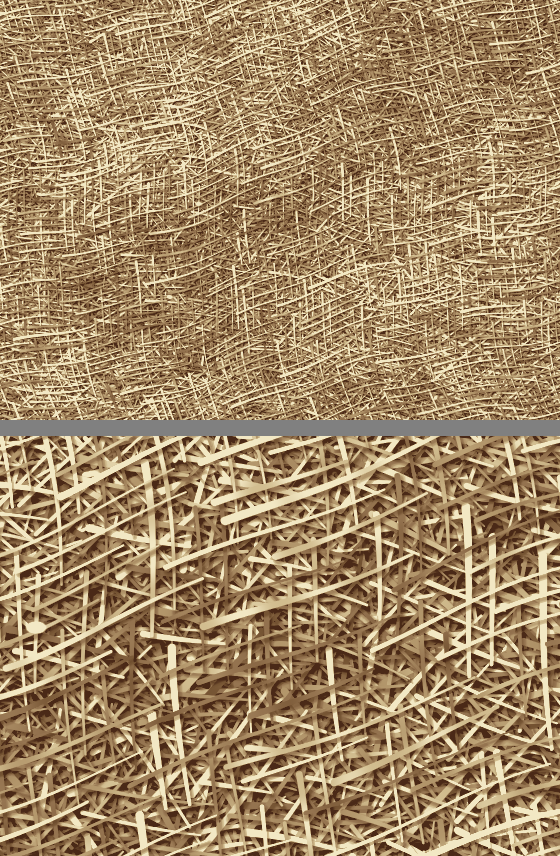
Top, the full canvas; bottom, a detail of the centre.
Give the GLSL for this texture, as a WebGL 1 fragment shader.

```glsl
precision highp float;
// Dry straw lying in a tangled mat: many layers of thin tapered stalks are
// stacked from the ground up. Each layer is a turned, gently warped grid with
// one stalk and its shadow per cell; the summed tone is coloured by a ramp.

uniform vec2 u_resolution;

const int LAYERS = 28;
const float PI = 3.14159;
const vec2 SHADOW_SHIFT = vec2(0.0018, -0.0026);

const vec3 SOIL  = vec3(0.29, 0.16, 0.09);
const vec3 BROWN = vec3(0.46, 0.33, 0.20);
const vec3 OCHRE = vec3(0.58, 0.45, 0.31);
const vec3 TAN   = vec3(0.70, 0.59, 0.42);
const vec3 STRAW = vec3(0.82, 0.74, 0.56);
const vec3 CREAM = vec3(0.95, 0.91, 0.77);

// Three random values for a cell of a layer.
vec3 hash3(vec2 cell, float layer) {
  vec3 q = fract(vec3(cell + 17.0, layer + 3.0) * vec3(0.1031, 0.1030, 0.0973));
  q += dot(q, q.yxz + 33.33);
  return fract((q.xxy + q.yxx) * q.zyx);
}

vec2 turn(vec2 p, float angle) {
  float c = cos(angle), s = sin(angle);
  return vec2(c * p.x + s * p.y, c * p.y - s * p.x);
}

// Smooth drift that bends stalks and varies their direction by region.
vec2 warp(vec2 p, float seed) {
  return p + 0.020 * sin(p.yx * vec2(7.0, 6.0) + seed * vec2(1.7, 2.3))
           + 0.005 * sin(p.yx * vec2(19.0, 23.0) + seed * vec2(3.1, 1.3));
}

// Signed distance to a tapered stalk lying along x.
float stalkDistance(vec2 p, float halfLength, float halfWidth) {
  float along = clamp(p.x, -halfLength, halfLength);
  float taper = 0.75 - 0.3 * along / halfLength;
  return length(vec2(p.x - along, p.y)) - halfWidth * taper * 1.3;
}

// One layer of stalks: x = coverage, y = shadow, z = tone.
vec3 stalkLayer(vec2 p, float layer, vec2 cell, vec2 shift, float pixel) {
  p.x += cell.x * hash3(vec2(floor(p.y / cell.y), 5.0), layer).x;
  vec2 id = floor(p / cell);
  vec2 local = p - (id + 0.5) * cell;
  vec3 shape = hash3(id, layer);
  vec3 look = hash3(id, layer + 50.0);

  float halfLength = cell.x * mix(0.22, 0.47, shape.y);
  float halfWidth = mix(0.0012, 0.0025, look.x * look.x);
  float slope = (shape.x - 0.5) * cell.y / cell.x;
  local.y -= (shape.z - 0.5) * cell.y * 0.4 + slope * local.x;

  float bodyDistance = stalkDistance(local, halfLength, halfWidth);
  float shadeDistance = stalkDistance(local - shift, halfLength, halfWidth);
  float coverage = clamp(0.5 - bodyDistance / pixel, 0.0, 1.0);
  float shadow = 1.0 - smoothstep(-0.001, 0.0035, shadeDistance);
  float streak = 0.08 * sin(local.x * 90.0 + look.z * 6.3);
  return vec3(coverage, shadow, mix(0.32, 1.25, look.y) + streak);
}

// Rare pale flakes of chaff, one small oval in a few cells.
float chaff(vec2 p, float size, float pixel) {
  vec2 id = floor(p / size);
  vec3 r = hash3(id, 90.0);
  vec2 local = p - (id + 0.3 + 0.4 * r.xy) * size;
  local = turn(local, r.x * PI) * vec2(0.6, 1.0);
  float oval = length(local) - mix(0.003, 0.005, r.y);
  return step(0.86, r.z) * clamp(0.5 - oval / pixel, 0.0, 1.0);
}

// Tone from 0 to 1 to colour, from deep soil to sunlit cream.
vec3 strawRamp(float tone) {
  vec3 color = mix(SOIL, BROWN, smoothstep(0.03, 0.15, tone));
  color = mix(color, OCHRE, smoothstep(0.15, 0.33, tone));
  color = mix(color, TAN, smoothstep(0.33, 0.54, tone));
  color = mix(color, STRAW, smoothstep(0.54, 0.77, tone));
  return mix(color, CREAM, smoothstep(0.77, 0.96, tone));
}

void main() {
  vec2 p = gl_FragCoord.xy / u_resolution.y;
  float pixel = 1.0 / u_resolution.y;
  float tone = 0.12 + 0.08 * sin(p.x * 160.0 + 3.0 * sin(p.y * 130.0));

  // Stack the stalks from the shaded ground up to the sunlit top.
  for (int i = 0; i < LAYERS; i++) {
    float layer = float(i);
    float height = layer / float(LAYERS - 1);
    float angle = PI * (fract(layer * 0.618) - 0.5);
    angle -= 0.2 * sin(2.0 * angle) + 0.12;
    vec2 cell = vec2(mix(0.09, 0.22, fract(layer * 0.37)), 0.018);
    vec2 q = turn(warp(p, layer) + layer * 0.73, angle);
    vec3 stalk = stalkLayer(q, layer, cell, turn(SHADOW_SHIFT, angle), pixel);
    tone *= 1.0 - 0.45 * stalk.y;
    tone = mix(tone, stalk.z * mix(0.5, 1.0, height), stalk.x);
  }

  // Broad clumps of light and shade, then contrast and chaff.
  vec2 clump = sin(p * vec2(6.0, 8.0) + 2.0 * sin(p.yx * vec2(5.0, 4.0)));
  tone *= 1.0 + 0.07 * (clump.x + clump.y);
  tone = 0.5 + (tone - 0.48) * 1.25;
  tone = mix(tone, 0.95, chaff(p, 0.11, pixel));
  gl_FragColor = vec4(strawRamp(tone), 1.0);
}
```
